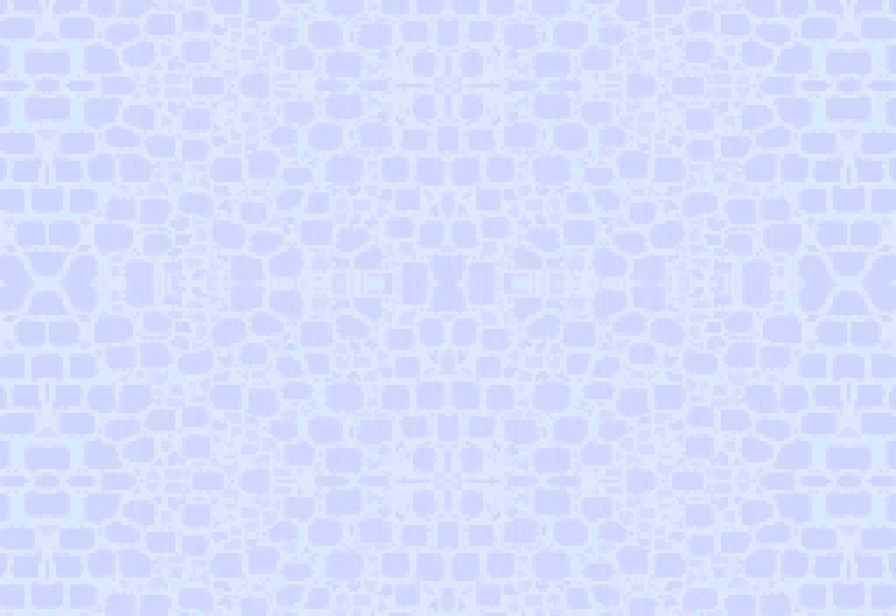
Give the GLSL for this texture, as a WebGL 2 fragment shader.

```glsl
#version 300 es
precision highp float;

#define BLOCKS_HIGH 176.0
#define MIRROR_CENTRE vec2(128.0, 95.0)
#define MIRROR_HALF vec2(114.5, 56.5)
#define PEBBLE_SIZE vec2(11.5, 9.0)
#define RUBBLE_SIZE vec2(5.5, 4.0)
#define JOINT 0.14
#define DARK vec3(0.806, 0.832, 1.0)
#define MID vec3(0.838, 0.860, 1.0)
#define LIGHT vec3(0.872, 0.908, 1.0)
#define POOL vec3(0.838, 0.918, 1.0)

uniform vec2 u_resolution;
out vec4 outColor;

float hash(vec2 p) {
    return fract(sin(dot(p, vec2(127.1, 311.7))) * 43758.545);
}

float noise(vec2 p) {
    vec2 i = floor(p), f = fract(p);
    f = f * f * (3.0 - 2.0 * f);
    vec2 e = vec2(1.0, 0.0);
    return mix(mix(hash(i), hash(i + e.xy), f.x),
               mix(hash(i + e.yx), hash(i + e.xx), f.x), f.y);
}

// Squarish cells: nearest distance, gap to the next cell, random id
vec3 stones(vec2 p, float jitter) {
    vec2 base = floor(p);
    float nearest = 9.0, second = 9.0, id = 0.0;
    for (int y = -1; y <= 1; y++)
    for (int x = -2; x <= 2; x++) {
        vec2 cell = base + vec2(x, y);
        vec2 shift = vec2(hash(cell), hash(cell + 37.3)) - 0.5;
        vec2 d = cell + 0.5 + jitter * shift - p;
        d.x += 0.5 * mod(cell.y, 2.0);
        d *= d;
        float dist = pow(dot(d, d), 0.25);
        if (dist < nearest) {
            second = nearest;
            nearest = dist;
            id = hash(cell + 71.9);
        } else second = min(second, dist);
    }
    return vec3(nearest, second - nearest, id);
}

// Reflect the plane about evenly spaced axes
vec2 fold(vec2 p) {
    return abs(mod(p - MIRROR_CENTRE + MIRROR_HALF, 2.0 * MIRROR_HALF) - MIRROR_HALF);
}

vec3 blockColor(vec2 block) {
    vec2 q = fold(block);
    float side = smoothstep(88.0, 106.0, q.x);
    float grain = hash(floor(q) + 5.7);
    float streak = hash(floor(q * vec2(1.0, 0.25)) + 13.1);

    // Broken rubble between the pebbles
    vec3 rubble = stones(q / RUBBLE_SIZE + 19.0, 0.9);
    float chip = rubble.y - 0.16 - 0.22 * grain - 0.08 * side;
    vec3 chipColor = mix(MID, DARK, 0.65 * step(0.62, rubble.z));
    vec3 color = mix(LIGHT, chipColor, smoothstep(-0.04, 0.10, chip));
    color = mix(color, MID, 0.5 * step(0.72, streak) * (1.0 - side));

    // Pale outlines around flat rounded pebbles
    vec3 pebble = stones(q / PEBBLE_SIZE + 3.0, 0.65);
    float radius = mix(0.30, 0.52, pebble.z);
    float depth = min(radius - pebble.x, 0.7 * (pebble.y - JOINT));
    depth += 0.05 * (grain - 0.5);
    float whole = step(0.16, pebble.z);
    float outline = smoothstep(-0.13, -0.09, depth) * whole;
    color = mix(color, LIGHT, 0.75 * outline);
    vec3 face = mix(DARK, MID, 0.45 * streak * (1.0 - side) + 0.15 * grain);
    face = mix(MID, face, smoothstep(0.0, 0.07, depth));
    color = mix(color, face, smoothstep(-0.02, 0.01, depth) * whole);

    // Bluish pools in scattered joints, commoner along the side bands
    float pool = noise(q / vec2(7.0, 5.0) + 41.0) + 0.17 * side;
    float joint = 1.0 - smoothstep(-0.10, -0.05, depth);
    color = mix(color, POOL, smoothstep(0.84, 0.87, pool) * joint);

    // Slight wear that differs in every reflected part
    return color + 0.010 * (hash(floor(block) + 2.3) - 0.5);
}

void main() {
    // Four samples soften block edges at any canvas size
    vec3 sum = vec3(0.0);
    for (int i = 0; i < 4; i++) {
        vec2 offset = vec2(i % 2, i / 2) * 0.5 - 0.25;
        vec2 p = (gl_FragCoord.xy + offset) / u_resolution.y * BLOCKS_HIGH;
        sum += blockColor(floor(p) + 0.5);
    }
    outColor = vec4(sum * 0.25, 1.0);
}
```
